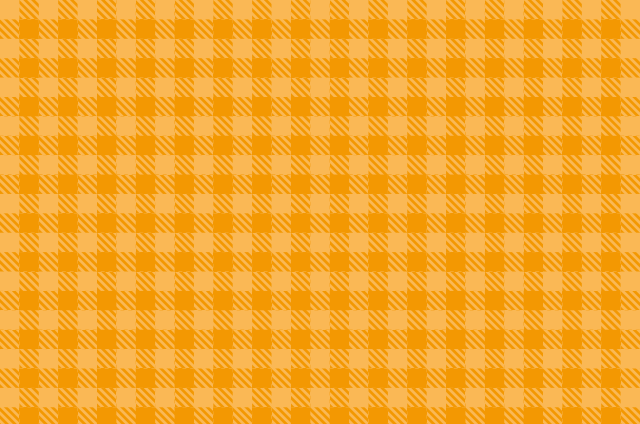
This pattern is drawn by a Shadertoy shader. Its source:

```glsl
// Two-tone gingham: light and dark squares alternate with cells of diagonal twill.
// Column and row bands are blended as woven threads, with the twill filling each
// cell where a dark thread crosses a light one. All edges are box-smoothed.

const vec3 DARK_ORANGE = vec3(0.953, 0.598, 0.008);
const vec3 PALE_ORANGE = vec3(0.980, 0.720, 0.335);
const float CELLS_ACROSS = 33.0;     // two cells make one repeat
const float TWILL_FREQUENCY = 2.5;   // stripe periods along one cell edge
const float EDGE_SOFTNESS = 1.0;     // edge width in output samples

// Signed distance, in periods, to the edge of the first half of each period.
float halfWave(float phase) {
    return abs(fract(phase - 0.25) - 0.5) - 0.25;
}

// Coverage from a signed distance and the width of the smoothed edge.
float coverage(float dist, float width) {
    return clamp(dist / width + 0.5, 0.0, 1.0);
}

// Dark share of the twill; every cell starts dark at its lower left corner.
float twill(vec2 local, float width) {
    float phase = (local.x - local.y + 1.0) * TWILL_FREQUENCY;
    float dist = halfWave(phase) / (TWILL_FREQUENCY * sqrt(2.0));
    return coverage(dist, width);
}

void mainImage(out vec4 fragColor, in vec2 fragCoord) {
    // Square cells counted from the top left corner
    float cellScale = CELLS_ACROSS / iResolution.x;
    vec2 cell = vec2(fragCoord.x, iResolution.y - fragCoord.y) * cellScale;
    float width = EDGE_SOFTNESS * cellScale;

    // Odd columns and odd rows carry the dark thread
    float darkColumn = coverage(-2.0 * halfWave(cell.x * 0.5), width);
    float darkRow = coverage(-2.0 * halfWave(cell.y * 0.5), width);

    // Weave: both pale, mixed twill, or both dark
    float stripes = twill(fract(cell), width);
    float paleSide = mix(0.0, stripes, darkRow);
    float darkSide = mix(stripes, 1.0, darkRow);
    float darkness = mix(paleSide, darkSide, darkColumn);

    fragColor = vec4(mix(PALE_ORANGE, DARK_ORANGE, darkness), 1.0);
}
```
